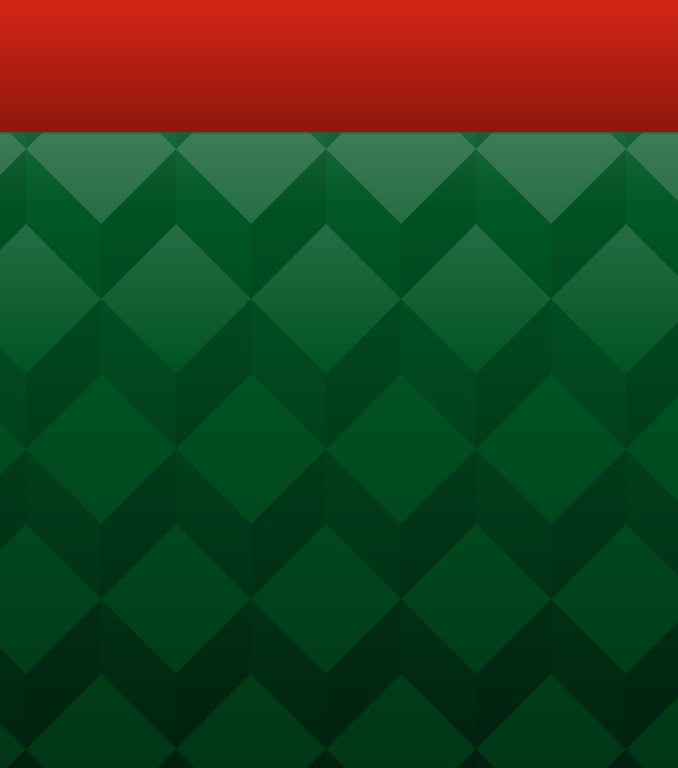
This background is drawn by a Shadertoy shader. Its source:

```glsl
#define CELL 0.1953
#define LATTICE vec2(0.0339, 0.1940)
#define BAND_EDGE 0.1722
#define RED_TOP vec3(0.825, 0.145, 0.080)
#define RED_LOW vec3(0.560, 0.090, 0.050)
#define TILE_TOP vec3(0.000, 0.325, 0.132)
#define TILE_LOW vec3(0.000, 0.210, 0.085)
#define WALL_TOP vec3(0.000, 0.335, 0.140)
#define WALL_LOW vec3(0.000, 0.128, 0.060)
#define SEAM vec3(0.160, 0.360, 0.170)
#define TILE_GLOW 0.24
#define WALL_GLOW 0.10

// Position across a column; alternate rows shift by half a cell
float columnOffset(float x, float row) {
    return fract(x + 0.5 * mod(row, 2.0)) - 0.5;
}

// Vertical green ramp with a white sheen fading down to the ramp start
vec3 greenRamp(vec3 top, vec3 low, float start, float glow, float depth) {
    vec3 base = mix(top, low, clamp((depth - start) / (1.0 - start), 0.0, 1.0));
    float sheen = clamp((start - depth) / (start - BAND_EDGE), 0.0, 1.0);
    return mix(base, vec3(1.0), glow * sheen);
}

vec3 cubePattern(vec2 pos, float pixel) {
    vec2 grid = (pos - LATTICE) / CELL;
    float soft = pixel / CELL;

    // Diamond tops
    float row = floor(grid.y + 0.5);
    float diamond = abs(columnOffset(grid.x, row)) + abs(grid.y - row) - 0.5;
    float tileMask = 1.0 - smoothstep(-soft, soft, diamond);
    vec3 tile = greenRamp(TILE_TOP, TILE_LOW, 0.487, TILE_GLOW, pos.y);

    // Walls: lit on the left half of each column, shaded on the right
    float across = columnOffset(grid.x, floor(grid.y));
    float side = abs(fract(across + 0.25) - 0.5) - 0.25;
    float lit = smoothstep(-0.5 * soft, 0.5 * soft, side);
    vec3 wall = greenRamp(WALL_TOP, WALL_LOW, 0.273, WALL_GLOW, pos.y);
    wall *= mix(0.95, 1.02, lit);

    return mix(wall, tile, tileMask);
}

void mainImage(out vec4 fragColor, in vec2 fragCoord) {
    float pixel = 1.0 / iResolution.y;
    vec2 pos = fragCoord * pixel;
    pos.y = 1.0 - pos.y;

    // Green cubes below the red band
    vec3 color = cubePattern(pos, pixel);
    vec3 band = mix(RED_TOP, RED_LOW, clamp(pos.y / BAND_EDGE, 0.0, 1.0));
    float edge = pos.y - BAND_EDGE;
    color = mix(band, color, smoothstep(-0.5 * pixel, 0.5 * pixel, edge));

    // Thin seam under the band
    float seam = 1.0 - smoothstep(0.0, 0.002, abs(edge - 0.001));
    color = mix(color, SEAM, 0.6 * seam);

    fragColor = vec4(color, 1.0);
}
```
